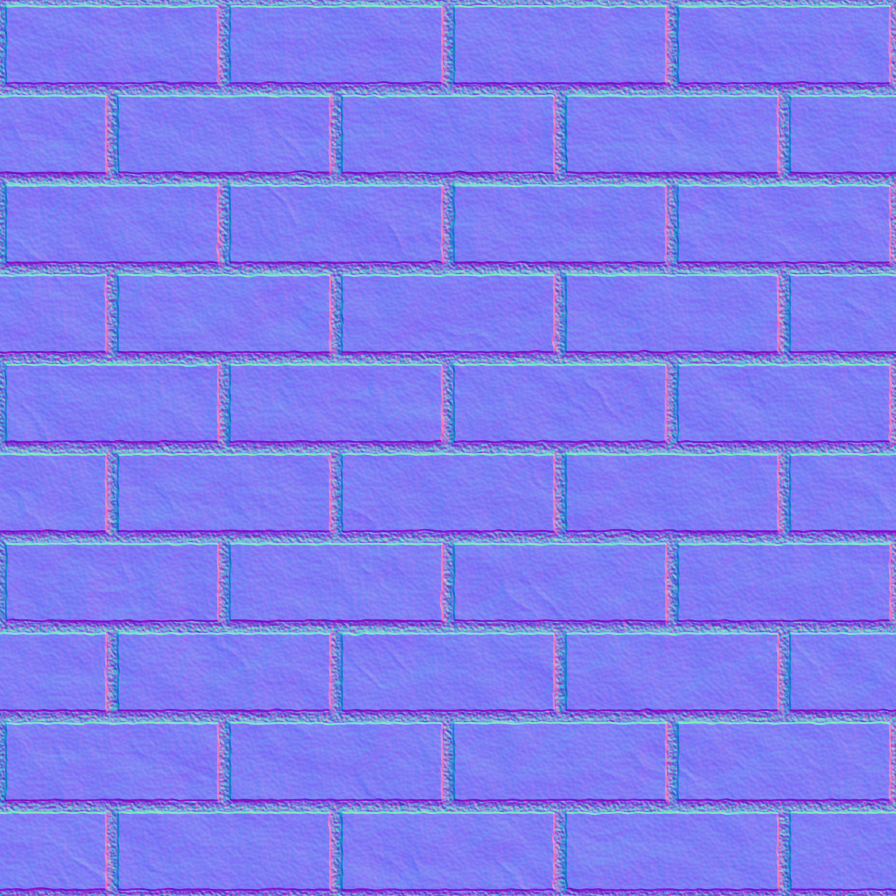
This texture map is drawn by a WebGL 2 fragment shader. Its source:

```glsl
#version 300 es
precision highp float;
// Tangent-space normal map of a running-bond brick wall with rough mortar.

uniform vec2 u_resolution;
out vec4 fragColor;

// Layout, in canvas units
const vec2 BRICKS = vec2(4.0, 10.0);        // repeats across and down
const vec2 HALF_GAP = vec2(0.0066, 0.0070); // half of the mortar width
const float CORNER = 0.0015;

// Relief: heights in canvas units, the others are slopes
const float EDGE_WIDTH = 0.0011;
const float EDGE_DROP = 0.0027;
const float BAND_WIDTH = 0.0066;
const float BAND_DROP_TOP = 0.0011;
const float BAND_DROP_BOTTOM = 0.0017;
const float WAVER = 0.0014;
const float CHIP = 0.0050;
const float UNDULATION = 0.032;
const float CREASE = 0.05;
const float BRICK_GRAIN = 0.075;
const float MORTAR_GRAIN = 0.31;
const float BRICK_TILT = 0.012;

// Encoding of the normal as colour
const vec3 FLAT_OFFSET = vec3(0.5, 0.493, 0.5);
const vec3 NORMAL_SCALE = vec3(0.5, 0.5, 0.465);
const vec3 MORTAR_DULLING = vec3(0.98, 1.06, 0.90);
const float MIN_STEP = 0.0008;

float hash(vec2 p) {
    return fract(sin(dot(p, vec2(127.1, 311.7))) * 43758.5);
}

float cornerRamp(vec2 cell, vec2 toPoint, vec2 period) {
    float angle = 6.2832 * hash(mod(cell, period));
    return dot(vec2(cos(angle), sin(angle)), toPoint);
}

// Gradient noise that wraps after a whole number of cells
float noise(vec2 uv, vec2 period) {
    vec2 p = uv * period;
    vec2 i = floor(p), f = p - i;
    vec2 w = f * f * f * (f * (f * 6.0 - 15.0) + 10.0);
    vec2 e = vec2(1.0, 0.0);
    float low = mix(cornerRamp(i, f, period), cornerRamp(i + e, f - e, period), w.x);
    float high = mix(cornerRamp(i + e.yx, f - e.yx, period), cornerRamp(i + 1.0, f - 1.0, period), w.x);
    return mix(low, high, w.y);
}

// Noise as a height whose typical slope is one
float bumps(vec2 uv, vec2 period) {
    return noise(uv, period) / period.y;
}

float roundedBox(vec2 p, vec2 halfSize) {
    vec2 q = abs(p) - halfSize + CORNER;
    return length(max(q, 0.0)) + min(max(q.x, q.y), 0.0) - CORNER;
}

// Signed distance to the brick outline, with wavering, chipped edges
float brickDistance(vec2 uv, vec2 local) {
    float d = roundedBox(local, 0.5 / BRICKS - HALF_GAP);
    d += WAVER * noise(uv, vec2(92.0, 96.0));
    return d + CHIP * max(noise(uv, vec2(34.0, 38.0)) - 0.27, 0.0);
}

// Height at uv; local is the same point measured from the brick centre
float wallHeight(vec2 uv, vec2 local) {
    // Sharp edge, then a softer slope down into the joint
    float d = brickDistance(uv, local);
    float bandDrop = mix(BAND_DROP_BOTTOM, BAND_DROP_TOP, smoothstep(-0.04, 0.04, local.y));
    float h = -EDGE_DROP * smoothstep(-EDGE_WIDTH, EDGE_WIDTH, d);
    h -= bandDrop * smoothstep(0.0, BAND_WIDTH, d);

    // Brick face: broad undulation, a few slanted creases, fine grain
    vec2 slanted = vec2(uv.x, uv.y + uv.x);
    float crease = abs(noise(slanted, vec2(8.0, 15.0)) + 0.3 * noise(uv, vec2(29.0, 37.0)));
    float creased = smoothstep(0.05, 0.4, noise(uv, vec2(11.0, 17.0)));
    float face = UNDULATION * (bumps(uv, vec2(16.0, 18.0)) + bumps(uv, vec2(37.0, 41.0)));
    face -= CREASE * creased * min(crease, 0.15) / 15.0;
    float fine = bumps(uv, vec2(232.0, 244.0));
    float medium = bumps(uv, vec2(118.0, 128.0));
    face += BRICK_GRAIN * (fine + 0.5 * medium);

    // Rough mortar
    float rough = MORTAR_GRAIN * (bumps(uv, vec2(310.0, 304.0)) + 0.9 * fine + 0.4 * medium);
    return h + mix(face, rough, smoothstep(0.0, 0.003, d));
}

void main() {
    vec2 uv = gl_FragCoord.xy / u_resolution;

    // Every other course is shifted by half a brick
    vec2 grid = uv * BRICKS;
    grid.x += 0.5 * (1.0 - mod(floor(grid.y), 2.0));
    vec2 brick = mod(floor(grid), BRICKS);
    vec2 local = (fract(grid) - 0.5) / BRICKS;

    // Slope by central differences, about one pixel wide
    float s = max(MIN_STEP, 0.5 / u_resolution.y);
    vec2 dx = vec2(s, 0.0), dy = vec2(0.0, s);
    vec2 slope = vec2(wallHeight(uv + dx, local + dx) - wallHeight(uv - dx, local - dx),
                      wallHeight(uv + dy, local + dy) - wallHeight(uv - dy, local - dy)) / (2.0 * s);

    // Each brick leans a little its own way
    slope += BRICK_TILT * (vec2(hash(brick + 3.0), hash(brick + 17.0)) - 0.5);

    vec3 normal = normalize(vec3(-slope, 1.0));
    float mortar = smoothstep(0.0, 0.004, brickDistance(uv, local));
    vec3 color = FLAT_OFFSET + NORMAL_SCALE * normal;
    fragColor = vec4(color * mix(vec3(1.0), MORTAR_DULLING, mortar), 1.0);
}
```
